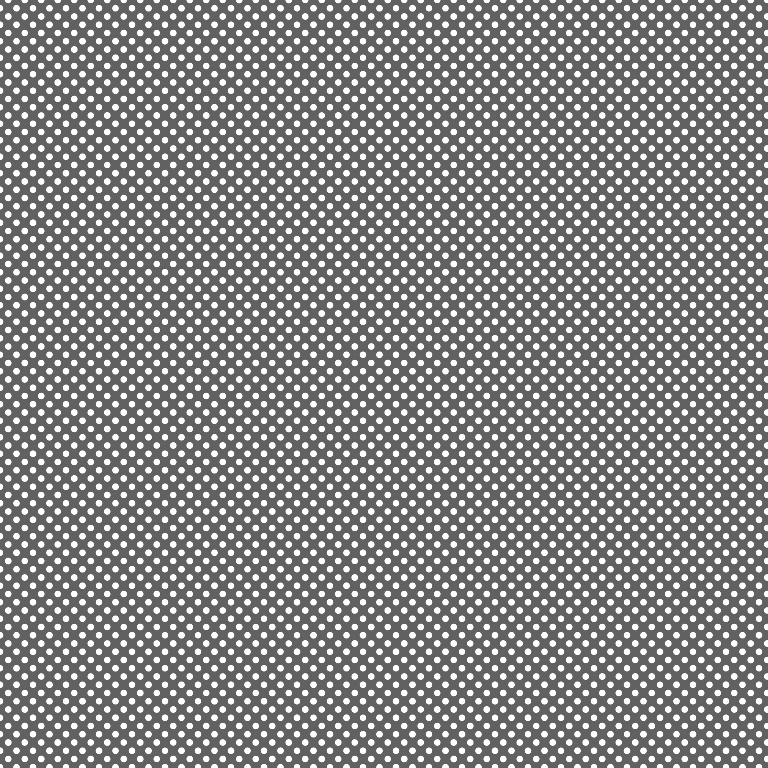
This pattern is drawn by a WebGL 1 fragment shader. Its source:

```glsl
precision highp float;

uniform vec2 u_resolution;

const float PERIOD = 11.0 / 512.0;   // spacing of one dot lattice
const float RADIUS = 2.19 / 512.0;
const float WEAR = 0.05 / 512.0;     // slight change of radius between dots
const vec3 GROUND = vec3(0.38);
const vec3 DOT = vec3(1.0);

// Layered sines, about -1 to 1
float layeredSines(vec2 cell) {
    return 0.6 * sin(cell.x * 2.3 + cell.y * 1.7) + 0.4 * sin(cell.x * 4.1 - cell.y * 3.3);
}

// Coverage of a square lattice of dots, shifted by a fraction of the period
float dotLattice(vec2 p, vec2 shift, float period, float radius, float wear, float edge) {
    vec2 q = p / period - shift + 0.5;
    float centreDistance = length(fract(q) - 0.5) * period;
    float dotRadius = radius + wear * layeredSines(floor(q));
    return clamp((dotRadius - centreDistance) / edge + 0.5, 0.0, 1.0);
}

void main() {
    float side = min(u_resolution.x, u_resolution.y);
    vec2 p = vec2(gl_FragCoord.x, u_resolution.y - gl_FragCoord.y) / side;
    float edge = 0.6 / side;

    // Two lattices, half a period apart, form the staggered rows
    float columnDots = dotLattice(p, vec2(0.0, 0.5), PERIOD, RADIUS, WEAR, edge);
    float rowDots = dotLattice(p, vec2(0.5, 0.0), PERIOD, RADIUS, WEAR, edge);

    gl_FragColor = vec4(mix(GROUND, DOT, max(columnDots, rowDots)), 1.0);
}
```
